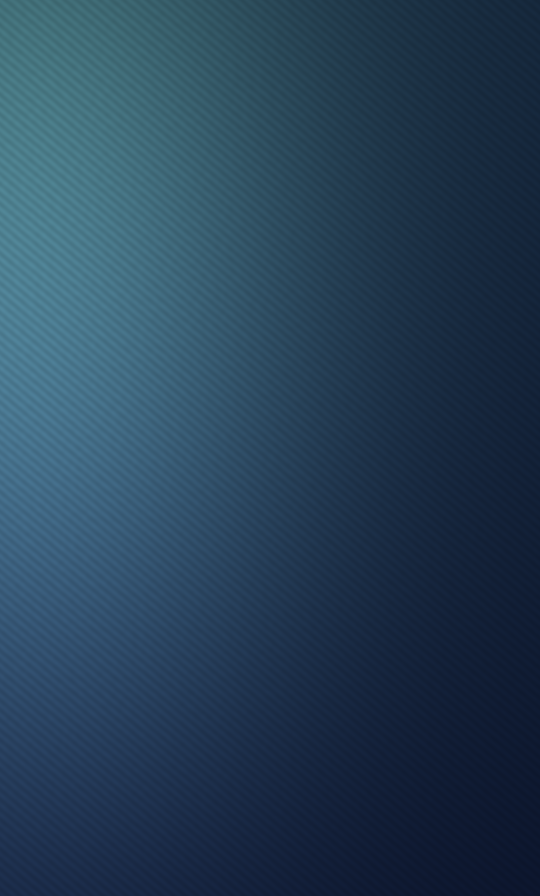
Write a WebGL 1 fragment shader that draws this background.

```glsl
precision highp float;
uniform vec2 u_resolution;

#define GLOW_CENTER vec2(0.0, 0.69)
#define GLOW_RADIUS vec2(0.58, 0.58)
#define BASE_LOW vec3(0.045, 0.080, 0.170)
#define BASE_HIGH vec3(0.075, 0.140, 0.220)
#define GLOW_LOW vec3(0.240, 0.360, 0.460)
#define GLOW_HIGH vec3(0.240, 0.390, 0.330)
#define STRIPE_ANGLE 0.70
#define STRIPE_COUNT 118.0
#define STRIPE_DEPTH 0.05
#define GRAIN_SCALE 130.0
#define GRAIN_DEPTH 0.025

const float TAU = 6.2831853;

vec2 hashGradient(vec2 cell) {
  float angle = TAU * fract(sin(dot(cell, vec2(127.1, 311.7))) * 43758.5);
  return vec2(cos(angle), sin(angle));
}

float gradientNoise(vec2 p) {
  vec2 cell = floor(p);
  vec2 f = fract(p);
  vec2 blend = f * f * f * (f * (f * 6.0 - 15.0) + 10.0);
  float a = dot(hashGradient(cell), f);
  float b = dot(hashGradient(cell + vec2(1.0, 0.0)), f - vec2(1.0, 0.0));
  float c = dot(hashGradient(cell + vec2(0.0, 1.0)), f - vec2(0.0, 1.0));
  float d = dot(hashGradient(cell + vec2(1.0, 1.0)), f - vec2(1.0, 1.0));
  return mix(mix(a, b, blend.x), mix(c, d, blend.x), blend.y);
}

// Fine diagonal lines, faded out where they are too thin to resolve
float stripes(vec2 p) {
  vec2 normal = vec2(sin(STRIPE_ANGLE), cos(STRIPE_ANGLE));
  float visible = 1.0 - smoothstep(0.3, 0.5, STRIPE_COUNT / u_resolution.y);
  return visible * sin(TAU * STRIPE_COUNT * dot(p, normal));
}

void main() {
  vec2 uv = gl_FragCoord.xy / u_resolution;
  vec2 p = gl_FragCoord.xy / u_resolution.y;

  // Dark base with a soft glow from the left edge
  vec2 offset = (uv - GLOW_CENTER) / GLOW_RADIUS;
  float glow = exp(-dot(offset, offset));
  vec3 color = mix(BASE_LOW, BASE_HIGH, uv.y);
  color += glow * mix(GLOW_LOW, GLOW_HIGH, uv.y);

  // Woven surface
  color *= 1.0 + STRIPE_DEPTH * stripes(p);
  color *= 1.0 + GRAIN_DEPTH * gradientNoise(p * GRAIN_SCALE);

  gl_FragColor = vec4(color, 1.0);
}
```
